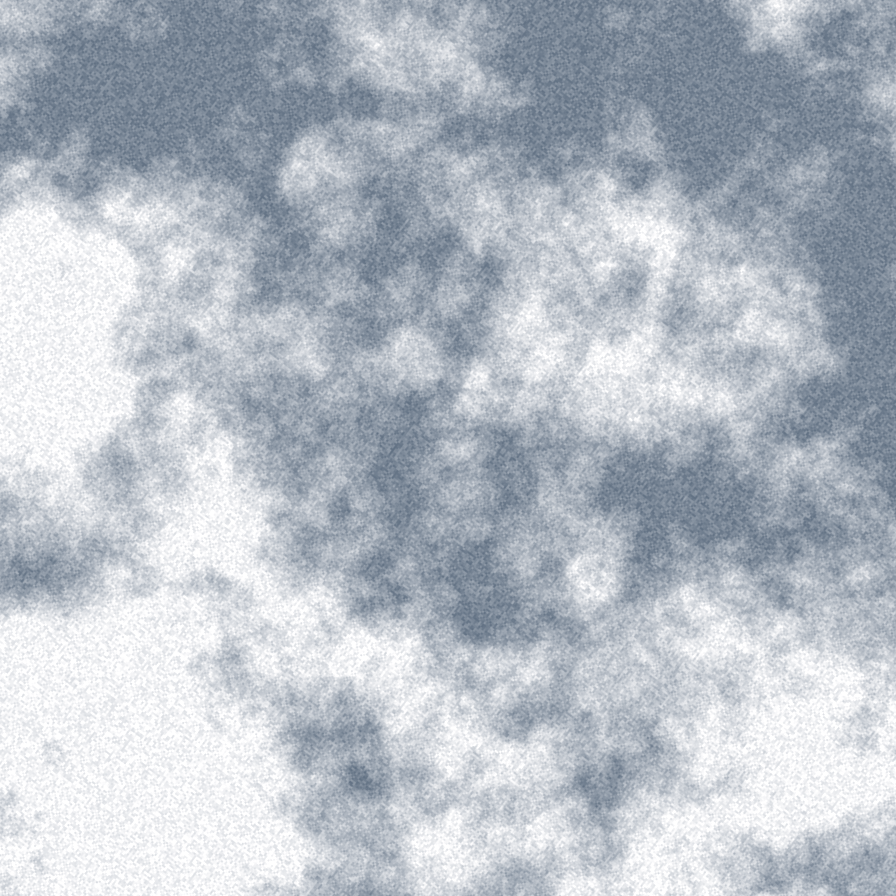
A three.js fragment shader for this texture:

```glsl
// Broken white cloud over a slate sky, with a fine film-like grain.
// Rotated octaves of value noise are added to a broad layout of cloud banks
// and one clear opening, then clamped and mapped from slate to white.

#define SLATE vec3(0.445, 0.500, 0.565)
#define WHITE vec3(0.980, 0.980, 0.985)
#define COVER 0.75
#define CLOUD_SCALE 4.0
#define CLOUD_CONTRAST 3.5
#define ROUGHNESS 0.68
#define BANK_STRENGTH 0.22
#define OPENING_DEPTH 0.6
#define GRAIN_SCALE 440.0
#define GRAIN_STRENGTH 0.34

varying vec2 vUv;

const int OCTAVES = 8;
const float TAU = 6.2831853;
const mat2 TURN = mat2(0.8, 0.6, -0.6, 0.8);

float hash(vec2 cell) {
  vec3 p = fract(cell.xyx * 0.1031);
  p += dot(p, p.yzx + 33.33);
  return fract((p.x + p.y) * p.z);
}

// Smooth value noise in 0..1
float noise(vec2 p) {
  vec2 cell = floor(p);
  vec2 f = p - cell;
  vec2 s = f * f * f * (f * (f * 6.0 - 15.0) + 10.0);
  float low = mix(hash(cell), hash(cell + vec2(1.0, 0.0)), s.x);
  float high = mix(hash(cell + vec2(0.0, 1.0)), hash(cell + vec2(1.0)), s.x);
  return mix(low, high, s.y);
}

// Octaves of noise, centred on zero; each one is turned to hide the grid
float cloudNoise(vec2 p) {
  float sum = 0.0;
  float total = 0.0;
  float weight = 1.0;
  for (int i = 0; i < OCTAVES; i++) {
    sum += weight * (noise(p) - 0.5);
    total += weight;
    weight *= ROUGHNESS;
    p = TURN * p * 2.03 + vec2(17.3, 41.7);
  }
  return sum / total;
}

// Upright banks in the lower part and a clear opening near the top
float broadLayout(vec2 uv) {
  float banks = cos(TAU * (uv.x - 0.08) / 0.64);
  banks *= 1.0 - smoothstep(0.45, 0.8, uv.y);
  vec2 d = (uv - vec2(0.62, 0.88)) / vec2(0.36, 0.26);
  return BANK_STRENGTH * banks - OPENING_DEPTH * exp(-dot(d, d));
}

void main() {
  // Cloud density, clamped to flat slate and flat white
  float density = COVER + broadLayout(vUv);
  density += CLOUD_CONTRAST * cloudNoise(vUv * CLOUD_SCALE + vec2(5.2, 9.4));
  density = clamp(density, 0.05, 0.96);

  // Fine grain over everything
  float grain = noise(TURN * vUv * GRAIN_SCALE + 63.0) - 0.5;
  density += GRAIN_STRENGTH * grain;

  vec3 color = mix(SLATE, WHITE, density);
  gl_FragColor = vec4(clamp(color, 0.0, 1.0), 1.0);
}
```
